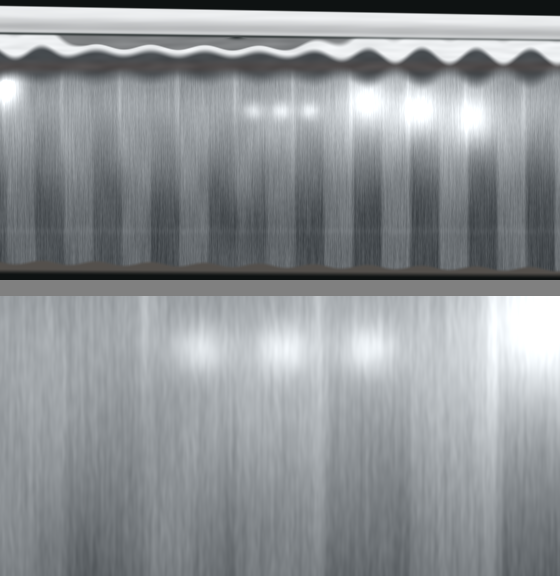
Top, the full canvas; bottom, a detail of the centre.
A Shadertoy shader for this texture:

```glsl
// Brushed corrugated metal panel under a pale rail, with a wavy glossy rim.

// Lengths are in canvas heights: x runs 0..2, y runs 0..1 downwards.
const float TAU = 6.28318531;
const float FACET_START = 0.221;
const float FACET_WIDTH = 0.1031;   // two facets make one corrugation
const float RIM_START = 0.151;
const float RIM_PERIOD = 0.1938;    // ten waves across
const float FACET_CONTRAST = 0.065;
const float GRAIN = 0.075;
const float BLOTCH = 0.07;
const float PANEL_LIGHT = 0.64;
const float PANEL_DARK = 0.36;
const float GROOVE_TONE = 0.29;
const vec3 STEEL_TINT = vec3(-0.016, 0.003, 0.018);
const vec3 WARM_SHADOW = vec3(0.035, 0.0, -0.015);
const vec3 SKIRT_COLOR = vec3(0.33, 0.315, 0.30);
const vec3 BACKDROP = vec3(0.055, 0.07, 0.07);

vec2 hashGradient(vec2 cell) {
    vec3 h = fract(vec3(cell.xyx) * vec3(0.1031, 0.1030, 0.0973));
    h += dot(h, h.yzx + 33.33);
    return 2.0 * fract((h.xx + h.yz) * h.zy) - 1.0;
}

float gradientNoise(vec2 p) {
    vec2 i = floor(p), f = fract(p);
    vec2 u = f * f * f * (f * (f * 6.0 - 15.0) + 10.0);
    vec2 e = vec2(0.0, 1.0);
    float a = dot(hashGradient(i), f);
    float b = dot(hashGradient(i + e.yx), f - e.yx);
    float c = dot(hashGradient(i + e.xy), f - e.xy);
    float d = dot(hashGradient(i + e.yy), f - e.yy);
    return mix(mix(a, b, u.x), mix(c, d, u.x), u.y);
}

float spot(vec2 p, vec2 center, vec2 radius) {
    vec2 q = (p - center) / radius;
    return exp(-dot(q, q));
}

// Soft highlights on the upper panel
float highlights(vec2 p) {
    float sum = 0.6 * spot(p, vec2(0.02, 0.31), vec2(0.06, 0.07));
    for (int i = 0; i < 3; i++) {
        float n = float(i);
        sum += 0.24 * spot(p, vec2(0.905 + 0.1 * n, 0.397), vec2(0.035, 0.03));
        sum += 0.34 * spot(p, vec2(1.31 + 0.19 * n, 0.36 + 0.035 * n), vec2(0.075, 0.09));
    }
    return sum + 0.15 * spot(p, vec2(1.45, 0.40), vec2(0.5, 0.16));
}

float panelTone(vec2 p) {
    float facet = (p.x - FACET_START) / FACET_WIDTH;
    float f = fract(facet);
    float odd = mod(floor(facet), 2.0);

    // Facets alternate; the lit side swaps past the middle
    float step01 = mix(1.0 - odd, odd, smoothstep(0.0, 0.16, f));
    float swap = mix(-1.0, 1.0, smoothstep(0.78, 1.0, p.x));
    float side = (2.0 * step01 - 1.0) * swap;
    float contrast = FACET_CONTRAST * smoothstep(0.28, 0.75, p.y)
                   * (0.75 + 0.4 * smoothstep(1.0, 1.4, p.x));

    float tone = mix(PANEL_LIGHT, PANEL_DARK, smoothstep(0.34, 0.84, p.y));
    tone -= 0.07 * (1.0 - smoothstep(0.27, 0.4, p.y));
    tone += side * contrast + highlights(p);

    // Thin glints along every second crease
    float crease = abs(mod(facet + 1.0, 2.0) - 1.0) * FACET_WIDTH;
    tone += 0.09 * exp(-pow(crease / 0.008, 2.0)) * (1.0 - smoothstep(0.3, 0.75, p.y));

    // Brushed grain, broad blotches and a faint horizontal scuff
    tone += GRAIN * gradientNoise(p * vec2(150.0, 7.0));
    tone += 0.6 * GRAIN * gradientNoise(p * vec2(230.0, 45.0));
    tone += BLOTCH * gradientNoise(p * vec2(9.0, 5.0) + 7.3);
    tone += 0.025 * exp(-pow((p.y - 0.825) / 0.012, 2.0));
    return tone;
}

void mainImage(out vec4 fragColor, in vec2 fragCoord) {
    vec2 p = fragCoord / iResolution.xy * vec2(2.0, 1.0);
    p.y = 1.0 - p.y;
    float soft = max(0.004, 1.0 / iResolution.y);
    float wave = cos(TAU * (p.x - RIM_START) / RIM_PERIOD);
    float leftEnd = 1.0 - smoothstep(0.12, 0.32, p.x);
    float rightEnd = smoothstep(0.95, 1.5, p.x);

    // Panel and the dark groove above it
    float grooveEnd = 0.272 + (0.008 + 0.012 * rightEnd) * wave;
    float groove = 1.0 - smoothstep(grooveEnd - 0.03, grooveEnd + 0.035, p.y);
    float grooveTone = GROOVE_TONE + 0.05 * gradientNoise(p * vec2(12.0, 40.0));
    vec3 color = mix(panelTone(p), grooveTone, groove) + STEEL_TINT;
    color += WARM_SHADOW * groove * exp(-pow((p.y - 0.238) / 0.02, 2.0));

    // Wavy rim: a thin glossy line that widens toward both ends
    float rimEdge = 0.178 + 0.009 * p.x - (0.009 + 0.012 * leftEnd + 0.017 * rightEnd) * wave;
    float above = rimEdge - p.y;
    float gloss = 0.014 + 0.07 * (leftEnd + rightEnd);
    float rimTone = mix(0.94, 0.5, smoothstep(gloss * 0.7, gloss * 1.3, above));
    rimTone += 0.07 * gradientNoise(p * vec2(8.0, 60.0));
    color = mix(color, rimTone + STEEL_TINT * 0.5, smoothstep(-0.022, 0.006, above));

    // Rail with rounded shading, seam and a small dent
    float railTop = 0.021 + 0.018 * p.x;
    float railBottom = 0.119 + 0.0125 * p.x;
    float t = (p.y - railTop) / (railBottom - railTop);
    float railTone = mix(0.93, 0.73, smoothstep(0.25, 0.75, t)) + 0.1 * smoothstep(0.75, 0.95, t);
    railTone += 0.03 * gradientNoise(p * vec2(5.0, 70.0));
    color = mix(color, railTone + STEEL_TINT * 0.4, 1.0 - smoothstep(-soft, soft, p.y - railBottom));
    float seam = exp(-pow((p.y - railBottom) / 0.005, 2.0)) * mix(0.75, 0.45, rightEnd);
    float dent = 0.8 * spot(p, vec2(0.845, 0.133), vec2(0.03, 0.008));
    color = mix(color, BACKDROP * 2.0, max(seam, dent));
    color = mix(BACKDROP, color, smoothstep(-soft, soft, p.y - railTop));

    // Scalloped lower skirt fading to black
    float skirtEdge = 0.936 + 0.013 * p.x - 0.007 * wave;
    color = mix(color, SKIRT_COLOR, smoothstep(-0.008, 0.008, p.y - skirtEdge));
    float floorEdge = 0.972 + 0.007 * p.x;
    color = mix(color, BACKDROP, smoothstep(-0.014, 0.010, p.y - floorEdge));

    fragColor = vec4(clamp(color, 0.0, 1.0), 1.0);
}
```
